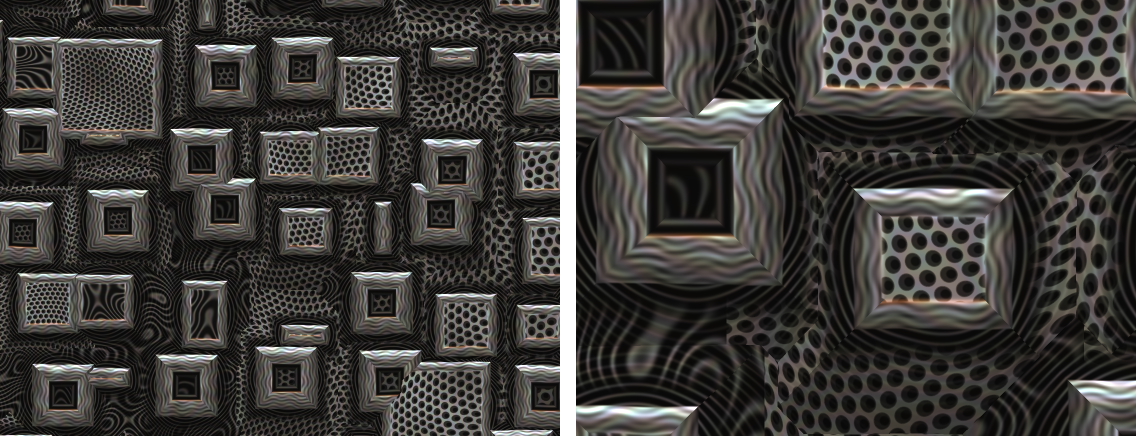
Left: the whole. Right: its middle third, enlarged.
Reproduce this pattern procedurally as a Shadertoy shader.

```glsl
// Dark metal relief: bevelled square blocks, some with sunken pits and some with
// perforated plates, over a fluted floor. Blocks come from a jittered grid, and
// the nearest rectangle edge drives bevels, contour lines and hex perforations.

const float CELL = 0.188;         // block spacing, in canvas heights
const float JITTER = 0.55;        // scatter of block centres within a cell
const float FRAME_BEVEL = 0.038;  // slope width around pits
const float PLATE_BEVEL = 0.021;  // slope width around plates
const float LINE_FREQ = 760.0;    // fine contour lines on slopes
const float PITCH_FINE = 0.0125;  // hole spacing at the left
const float PITCH_WIDE = 0.0270;  // hole spacing at the right
const vec3 WARM_DARK = vec3(1.05, 1.0, 0.94);
const vec3 COOL_LIGHT = vec3(0.96, 1.0, 1.01);
const vec3 COPPER = vec3(0.30, 0.10, -0.03);

struct Block { float edge; vec2 offset; vec2 normal; vec2 seed; float kind; };

vec2 hash2(vec2 c) {
    vec3 h = fract(c.xyx * vec3(0.1031, 0.1030, 0.0973));
    h += dot(h, h.yzx + 33.33);
    return fract((h.xx + h.yz) * h.zy);
}

float cornerSlope(vec2 cell, vec2 f, vec2 corner) {
    return dot(hash2(cell + corner + 90.0) * 2.0 - 1.0, f - corner);
}

float gradientNoise(vec2 p) {
    vec2 i = floor(p), f = fract(p);
    vec2 u = f * f * f * (f * (f * 6.0 - 15.0) + 10.0);
    return mix(mix(cornerSlope(i, f, vec2(0, 0)), cornerSlope(i, f, vec2(1, 0)), u.x),
               mix(cornerSlope(i, f, vec2(0, 1)), cornerSlope(i, f, vec2(1, 1)), u.x), u.y);
}

// Nearest or deepest block; edge is negative inside it.
Block findBlock(vec2 p) {
    Block best = Block(1e3, vec2(0), vec2(0), vec2(0), 0.0);
    vec2 home = floor(p / CELL);
    for (int j = -2; j <= 2; j++)
    for (int i = -2; i <= 2; i++) {
        vec2 id = home + vec2(i, j) + 40.0;
        vec2 seed = hash2(id + 7.0);
        vec2 centre = (id - 39.5 + JITTER * (hash2(id) - 0.5)) * CELL;
        vec2 size = vec2(0.071);                                      // pit frame
        if (seed.x > 0.46) size = 0.048 + 0.03 * hash2(id + 21.0);     // plate
        if (seed.x > 0.80) size = seed.y > 0.5 ? vec2(0.02, 0.06) : vec2(0.055, 0.022);
        if (seed.x > 0.95) size = vec2(0.125, 0.115);                 // large plate
        vec2 d = p - centre, q = abs(d) - size;
        float edge = max(q.x, q.y);
        if (edge < best.edge) {
            vec2 n = q.x > q.y ? vec2(sign(d.x), 0) : vec2(0, sign(d.y));
            best = Block(edge, d, n, seed, step(seed.x, 0.46));
        }
    }
    return best;
}

// Hexagonal holes with a bright web and a lit crescent inside each hole.
float perforation(vec2 p, float pitch) {
    vec2 s = vec2(1.0, 1.732), g = p / pitch;
    vec2 a = mod(g, s) - 0.5 * s, b = mod(g + 0.5 * s, s) - 0.5 * s;
    vec2 h = dot(a, a) < dot(b, b) ? a : b;
    float d = length(h);
    float crescent = smoothstep(0.17, 0.27, length(h + vec2(0.05, -0.10))) * step(d, 0.37);
    return smoothstep(0.34, 0.43, d) + 0.20 * crescent;
}

// Curved mesh, or swirling contours which are commoner at the left.
float ornament(vec2 p, Block b) {
    float turn = 6.283 * b.seed.y, c = cos(turn), s = sin(turn);
    vec2 q = mat2(c, s, -s, c) * b.offset;
    q.x += 3.5 * q.y * q.y + 0.012 * gradientNoise(p * 9.0);
    float across = clamp(p.x / 1.29, 0.0, 1.0);
    float mesh = perforation(q, mix(PITCH_FINE, PITCH_WIDE, across * across));
    float swirl = pow(0.5 + 0.5 * sin(65.0 * gradientNoise(p * 11.0)), 3.0);
    float useMesh = step(fract(b.seed.x * 37.0), 0.3 + 1.1 * across);
    return mix(0.65 * swirl, mesh, useMesh);
}

vec3 relief(vec2 p) {
    float warp = gradientNoise(p * 12.0);
    Block b = findBlock(p + 0.003 * vec2(warp, gradientNoise(p * 17.0 + 5.0)));
    float e = b.edge, bevel = mix(PLATE_BEVEL, FRAME_BEVEL, b.kind);
    float along = dot(b.offset, abs(b.normal.yx));
    float s = clamp(-e / bevel, 0.0, 1.0);
    float streak = gradientNoise(vec2(along * 28.0, e * 230.0) + b.seed * 50.0);
    float sheen = 0.75 + 0.6 * gradientNoise(p * 7.0 + 30.0);
    float pattern = ornament(p, b);

    // Floor: arched flutes near blocks, dim ornament farther out
    float flute = 0.5 + 0.5 * sin(LINE_FREQ * (e + 6.0 * along * along) + 8.0 * warp);
    float shade = b.normal.y < 0.0 ? 0.65 : 1.0;
    float ground = 0.035 + shade * (0.24 * pow(flute, 3.0) * exp(-e / 0.03)
                 + 0.48 * pattern * sheen * smoothstep(0.008, 0.036, e));

    // Slopes: light from above, engraved with wavy lines
    float lit = mix(0.24, 0.47, s);
    if (b.normal.y > 0.5) lit = mix(0.95, 0.32, smoothstep(0.05, 0.75, s));
    float engraving = 0.5 + 0.5 * sin(LINE_FREQ * e + 11.0 * warp + 2.0 * sin(along * 150.0));
    float slope = lit * (0.66 + 0.45 * engraving + 0.65 * streak);

    // Tops: a lit plate, or a dark pit holding a smaller inner frame
    float depth = -e - bevel;
    float plate = 0.06 + 0.58 * pattern * sheen;
    float innerRim = exp(-pow((depth - 0.011) / 0.0025, 2.0));
    float pit = 0.04 + 0.25 * innerRim * (0.6 - 0.4 * b.normal.y)
              + 0.22 * pattern * smoothstep(0.012, 0.018, depth);
    float top = mix(plate, pit, b.kind);

    float tone = mix(slope, ground, smoothstep(-0.001, 0.001, e));
    tone = mix(tone, top, smoothstep(-0.001, 0.001, depth));
    float rim = exp(-pow(depth / 0.0022, 2.0));
    tone = max(tone + 0.22 * rim * (0.7 + streak), 0.02);

    // Warm darks, cool lights, copper lower rims and faint iridescence
    vec3 tint = mix(WARM_DARK, COOL_LIGHT, smoothstep(0.3, 0.75, tone));
    tint += 0.05 * cos(vec3(0, 2, 4) + 25.0 * warp + e * 300.0);
    return tone * tint + COPPER * rim * step(b.normal.y, -0.5) * 0.7;
}

void mainImage(out vec4 fragColor, in vec2 fragCoord) {
    vec3 sum = vec3(0);
    for (int k = 0; k < 4; k++) {  // 2 x 2 samples smooth the edges
        vec2 shift = vec2(k % 2, k / 2) * 0.5 - 0.25;
        sum += relief((fragCoord + shift) / iResolution.y);
    }
    fragColor = vec4(clamp(sum * 0.25, 0.0, 1.0), 1.0);
}
```
